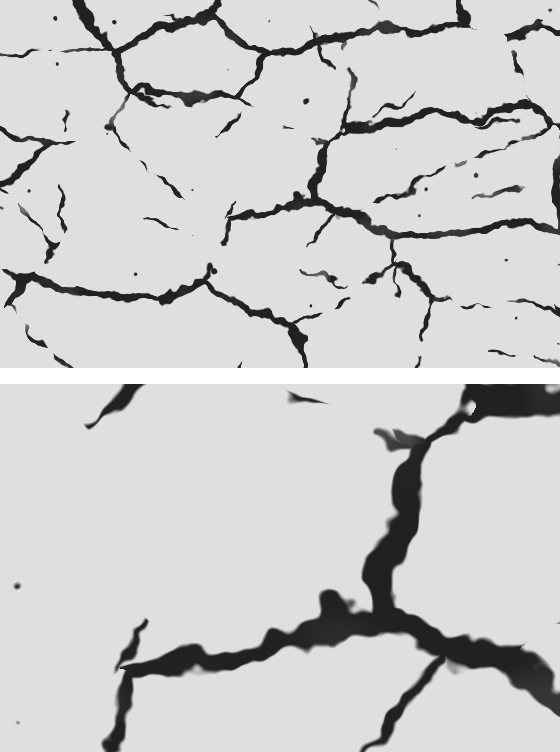
Top: the whole. Bottom: its middle third, enlarged.
This texture is drawn by a WebGL 1 fragment shader. Its source:

```glsl
precision highp float;
// Dark, ragged cracks on a flat pale ground. The network is the set of borders of
// a stretched, bricklike Voronoi pattern, warped by noise, each border with its own
// width; short loose cracks and small specks are scattered between them.
uniform vec2 u_resolution;

const float PAPER = 0.873;
const float INK = 0.128;
const float FADED = 0.48;
const vec2 CELLS = vec2(2.6, 4.1);     // plates per canvas height, across and up
const float JITTER = 0.8;
const float MISSING = 0.09;            // share of borders left out
const float WEAK = 0.33;               // borders below this are thin and broken
const float THIN = 0.0058;             // half widths, in canvas heights
const float THICK_MIN = 0.0082;
const float THICK_MAX = 0.0122;
const float RAGGED = 0.0055;           // uneven width along every crack
const float SOFTNESS = 0.0022;
const float TWIG_GRID = 4.5;
const float TWIG_SHARE = 0.45;
const float SPECK_GRID = 9.0;
const float SPECK_SHARE = 0.2;

float hash(vec2 p) {
  return fract(sin(dot(p, vec2(127.1, 311.7))) * 43758.5453);
}

vec2 hash2(vec2 p) {
  return vec2(hash(p), hash(p + 37.3));
}

float noise(vec2 p) {
  vec2 i = floor(p);
  vec2 f = fract(p);
  f = f * f * (3.0 - 2.0 * f);
  return mix(mix(hash(i), hash(i + vec2(1.0, 0.0)), f.x),
             mix(hash(i + vec2(0.0, 1.0)), hash(i + 1.0), f.x), f.y);
}

vec2 wobble(vec2 p) {
  return vec2(noise(p), noise(p + 71.7)) - 0.5;
}

// Plate centre in stretched space; odd rows are shifted like bricks.
vec2 site(vec2 cell) {
  float shift = 0.5 * mod(cell.y, 2.0);
  return cell + vec2(0.5 + shift, 0.5) + JITTER * (hash2(cell) - 0.5);
}

// x: signed distance to the nearest crack, y: how weak that crack is.
vec2 network(vec2 p, float breakup) {
  vec2 q = p * CELLS;
  vec2 base = floor(q);
  vec2 home = base;
  float nearest = 100.0;
  for (int j = -2; j <= 2; j++)
    for (int i = -2; i <= 2; i++) {
      vec2 cell = base + vec2(float(i), float(j));
      vec2 d = site(cell) - q;
      if (dot(d, d) < nearest) { nearest = dot(d, d); home = cell; }
    }

  vec2 toHome = site(home) - q;
  vec2 best = vec2(1.0, 0.0);
  for (int j = -2; j <= 2; j++)
    for (int i = -2; i <= 2; i++) {
      if (i == 0 && j == 0) continue;
      vec2 cell = home + vec2(float(i), float(j));
      vec2 toCell = site(cell) - q;
      vec2 normal = normalize(toCell - toHome);
      float border = dot(0.5 * (toHome + toCell), normal) / length(normal * CELLS);
      float kind = hash(home + cell + 11.9);   // same seen from both sides
      float weak = 1.0 - step(WEAK, kind);
      float bold = mix(THICK_MIN, THICK_MAX, fract(kind * 17.0));
      float broken = THIN * (1.8 * smoothstep(0.15, 0.5, breakup) - 0.8);
      float width = mix(bold, broken, weak);
      if (kind < MISSING) width = -0.02;
      if (border - width < best.x) best = vec2(border - width, weak);
    }
  return best;
}

// Short tapered cracks lying loose between the large ones.
float twigs(vec2 p) {
  float best = 1.0;
  vec2 base = floor(p * TWIG_GRID);
  for (int j = -1; j <= 1; j++)
    for (int i = -1; i <= 1; i++) {
      vec2 cell = base + vec2(float(i), float(j));
      if (hash(cell + 5.3) > TWIG_SHARE) continue;
      vec2 d = p - (cell + 0.2 + 0.6 * hash2(cell + 19.1)) / TWIG_GRID;
      float angle = (hash(cell + 2.7) - 0.5) * 1.3;
      if (hash(cell + 8.1) > 0.6) angle += 1.5;
      vec2 along = vec2(cos(angle), sin(angle));
      float halfLength = mix(0.02, 0.075, hash(cell + 43.7));
      float t = clamp(dot(d, along), -halfLength, halfLength);
      float taper = 1.0 - 0.6 * abs(t) / halfLength;
      best = min(best, length(d - along * t) - 0.0058 * taper);
    }
  return best;
}

float specks(vec2 p) {
  vec2 cell = floor(p * SPECK_GRID);
  if (hash(cell + 61.3) > SPECK_SHARE) return 1.0;
  vec2 centre = (cell + 0.2 + 0.6 * hash2(cell + 3.9)) / SPECK_GRID;
  float radius = 0.0025 + 0.008 * pow(hash(cell + 29.3), 6.0);
  return length(p - centre) - radius;
}

void main() {
  vec2 p = gl_FragCoord.xy / u_resolution.y;
  float soft = max(SOFTNESS, 0.7 / u_resolution.y);

  // Bends, kinks and a rough outline
  vec2 rough = 0.024 * wobble(p * 24.0) + 0.010 * wobble(p * 55.0) + 0.004 * wobble(p * 120.0);
  vec2 bent = p + 0.05 * wobble(p * 8.0) + rough;
  float ragged = RAGGED * (noise(p * 65.0 + 17.0) - 0.5);
  float breakup = noise(p * 19.0 + 9.0);

  vec2 crack = network(bent + 3.0, breakup);
  float loose = min(twigs(p + rough + 7.0), specks(p + 0.3 * rough));
  float edge = min(crack.x, loose) + ragged;
  float weak = loose < crack.x ? 0.6 : crack.y;

  // Mostly solid ink, worn to grey in patches
  float wear = smoothstep(0.55, 0.95, noise(p * 16.0 + 31.0));
  float ink = mix(INK, FADED, wear * mix(0.25, 1.0, weak));
  float cover = 1.0 - smoothstep(-soft, soft, edge);
  gl_FragColor = vec4(vec3(mix(PAPER, ink, cover)), 1.0);
}
```
